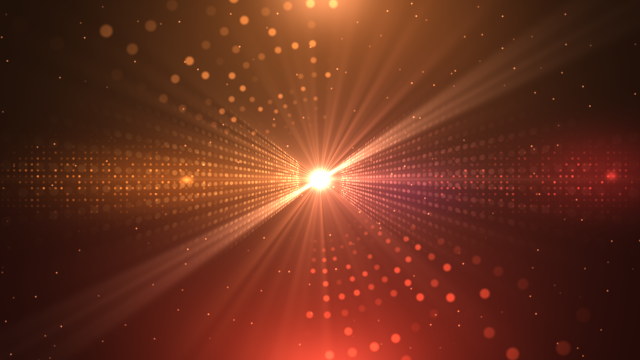
A WebGL 1 fragment shader for this background:

```glsl
precision highp float;

uniform vec2 u_resolution;

float hash(vec2 cell) {
  vec2 h = fract(cell * vec2(0.1031, 0.1137));
  h += dot(h, h.yx + 33.33);
  return fract((h.x + h.y) * h.x);
}

float disc(float dist, float radius, float blur) {
  return 1.0 - smoothstep(max(radius - blur, 0.0), radius + blur, dist);
}

float bell(vec2 p, vec2 center, vec2 size) {
  vec2 d = (p - center) / size;
  return exp(-dot(d, d));
}

// Smooth noise around a full turn, without a seam
float turnNoise(float angle, float count) {
  float t = (angle / 6.2831853 + 0.5) * count;
  float i = floor(t);
  float a = hash(vec2(mod(i, count), count));
  float b = hash(vec2(mod(i + 1.0, count), count));
  return mix(a, b, smoothstep(0.0, 1.0, t - i));
}

// Narrow strands fanning out on both sides of the light
float diagonalBeam(vec2 p) {
  float sum = 0.0;
  for (int i = 0; i < 6; i++) {
    float k = float(i);
    float angle = 0.455 + 0.029 * k;
    vec2 axis = vec2(cos(angle), sin(angle));
    float along = abs(dot(p, axis));
    float across = dot(p, vec2(-axis.y, axis.x));
    float width = 0.003 + along * mix(0.011, 0.026, hash(vec2(k, 7.0)));
    float gain = mix(0.35, 1.0, hash(vec2(k, 3.0)));
    sum += gain * exp(-across * across / (width * width) - along * 2.9);
  }
  return sum;
}

// Large dots on a log-polar grid, in two opposite sectors
float sectorDots(vec2 p, float pixel) {
  float side = p.y < 0.0 ? -1.0 : 1.0;
  vec2 q = p * side;
  float r = max(length(q), 0.001);
  float pitch = 0.13;
  vec2 grid = vec2(log(r), atan(q.y, q.x)) / pitch;
  vec2 cell = floor(grid);
  float angle = (cell.y + 0.5) * pitch;
  float sector = smoothstep(1.36, 1.5, angle) * (1.0 - smoothstep(2.5, 2.75, angle));
  float gain = smoothstep(0.2, 0.9, hash(cell + side * 20.0));
  float reach = smoothstep(0.12, 0.28, r) * (1.0 - 0.75 * smoothstep(0.5, 0.9, r));
  float dist = length(fract(grid) - 0.5) * pitch * r;
  return disc(dist, 0.024 * r, pixel + 0.004 * r) * sector * gain * reach;
}

// Rows of small dots converging on the light
float wallDots(vec2 p, float pixel) {
  float x = max(abs(p.x), 0.001);
  vec2 pitch = vec2(0.055, 0.09);
  vec2 grid = vec2(log(x), p.y / x) / pitch;
  vec2 cell = floor(grid);
  float dist = length((fract(grid) - 0.5) * pitch) * x;
  float gain = mix(0.25, 1.0, hash(cell + sign(p.x) * 40.0));
  float slope = abs(cell.y + 0.5) * pitch.y;
  float reach = smoothstep(0.05, 0.065, x) * exp(-3.8 * x - p.y * p.y * 60.0);
  return disc(dist, 0.0006 + 0.016 * x, pixel) * gain * reach * step(slope, 0.78);
}

// Fine lattice in the outer parts of the horizontal band
float latticeDots(vec2 p, float pixel) {
  float pitch = 0.0165;
  vec2 grid = p / pitch;
  float dist = length(fract(grid) - 0.5) * pitch;
  float gain = hash(floor(grid) + 60.0);
  float x = abs(p.x);
  float reach = smoothstep(0.2, 0.4, x) * (1.0 - smoothstep(0.75, 0.92, x));
  return disc(dist, 0.003, pixel) * gain * gain * reach * exp(-p.y * p.y * 220.0);
}

float sparks(vec2 p, float pitch, float seed, float pixel) {
  vec2 cell = floor(p / pitch);
  vec2 place = vec2(hash(cell + seed), hash(cell + seed + 31.0)) * 0.7 + 0.15;
  float gain = smoothstep(0.55, 1.0, hash(cell + seed + 57.0));
  return disc(length(p - (cell + place) * pitch), 0.002, pixel) * gain;
}

void main() {
  vec2 p = (gl_FragCoord.xy - 0.5 * u_resolution) / u_resolution.y;
  float pixel = 1.0 / u_resolution.y;
  p.y -= 0.002;
  float r = length(p);
  float angle = atan(p.y, p.x);
  float upper = smoothstep(-0.3, 0.3, p.y);
  float right = smoothstep(-0.25, 0.25, p.x);

  // Dark ground with glows above and below
  vec3 color = mix(vec3(0.19, 0.055, 0.04), vec3(0.17, 0.085, 0.04), upper);
  color *= 1.0 - 0.4 * smoothstep(0.45, 1.0, r);
  color += vec3(0.36, 0.20, 0.08) * bell(p, vec2(0.06, 0.52), vec2(0.42, 0.3));
  color += vec3(0.48, 0.34, 0.27) * bell(p, vec2(0.01, 0.53), vec2(0.13, 0.1));
  color += vec3(0.40, 0.08, 0.05) * bell(p, vec2(0.02, -0.52), vec2(0.45, 0.28));
  color += vec3(0.35, 0.15, 0.12) * bell(p, vec2(0.02, -0.54), vec2(0.2, 0.11));

  // Side glows and their small bright spots
  color += vec3(0.26, 0.13, 0.03) * bell(p, vec2(-0.42, 0.0), vec2(0.3, 0.09));
  color += vec3(0.25, 0.04, 0.05) * bell(p, vec2(0.78, 0.02), vec2(0.2, 0.11));
  color += vec3(0.07, 0.02, 0.10) * bell(p, vec2(0.24, -0.03), vec2(0.17, 0.08));
  color += vec3(0.75, 0.45, 0.20) * bell(p, vec2(-0.37, -0.002), vec2(0.014, 0.009));
  color += vec3(0.45, 0.12, 0.10) * bell(p, vec2(0.81, 0.01), vec2(0.014, 0.012));

  // Central light, radial rays and horizontal streak
  vec3 warm = mix(vec3(1.0, 0.62, 0.36), vec3(1.0, 0.52, 0.40), right);
  color += warm * (0.38 * exp(-3.2 * r) + 0.38 * exp(-10.0 * r));
  float rays = turnNoise(angle, 47.0) * turnNoise(angle, 113.0);
  color += warm * rays * 0.55 * exp(-4.5 * r);
  float streak = exp(-abs(p.y) * 130.0 - abs(p.x) * 2.8);
  color += warm * 0.4 * streak;
  color += vec3(1.0, 0.72, 0.55) * 0.5 * diagonalBeam(p);
  color += vec3(1.0, 0.9, 0.75) * (1.5 * exp(-r * r * 1800.0) + 0.5 * exp(-28.0 * r));

  // Dots and scattered sparks
  vec3 dotColor = mix(vec3(0.85, 0.26, 0.16), vec3(0.75, 0.42, 0.20), upper);
  color += dotColor * 0.65 * sectorDots(p, pixel);
  color += mix(vec3(1.0, 0.75, 0.42), vec3(0.9, 0.5, 0.45), right) * wallDots(p, pixel);
  color += mix(vec3(0.8, 0.42, 0.15), vec3(0.7, 0.2, 0.17), right) * latticeDots(p, pixel);
  for (int i = 0; i < 2; i++) {
    float k = float(i);
    color += vec3(0.9, 0.55, 0.35) * 0.7 * sparks(p, 0.07 + 0.045 * k, 11.0 + 80.0 * k, pixel);
  }
  gl_FragColor = vec4(clamp(color, 0.0, 1.0), 1.0);
}
```
